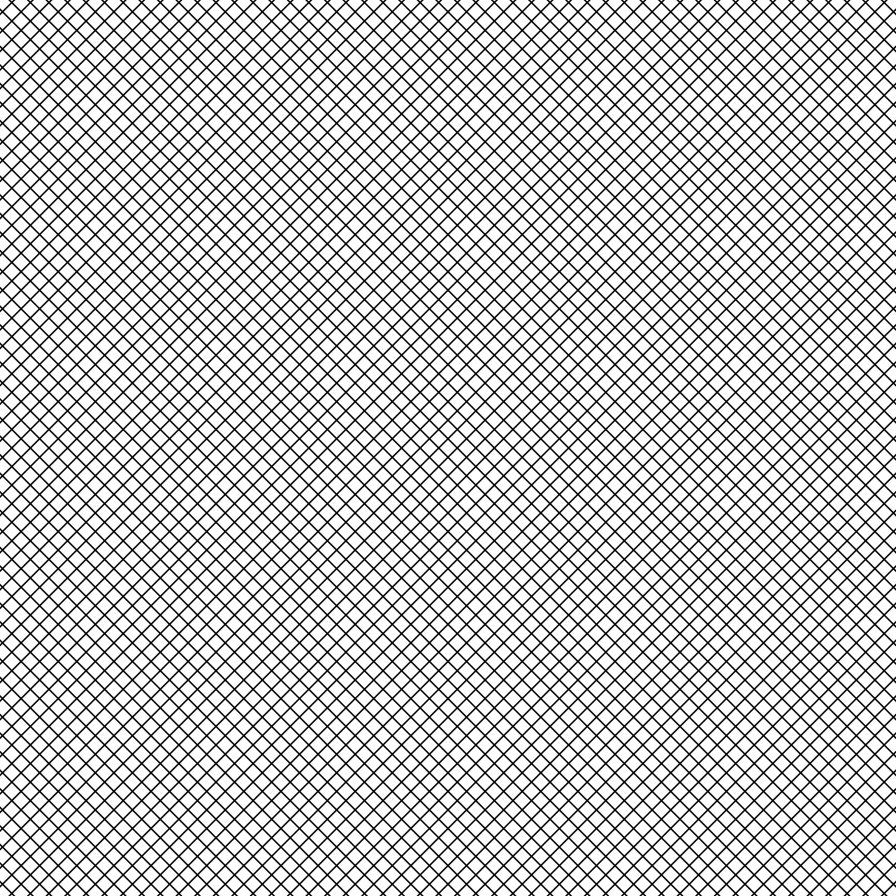
Write a three.js fragment shader that draws this pattern.

```glsl
// Fine diagonal crosshatch: thin black lines at 45 degrees in both directions
// on white, forming about 48 small diamonds across and down.
// Each line family is a repeated 1D stripe, box filtered to the pixel size.

varying vec2 vUv;

const float LINES_PER_UNIT = 68.27;  // lines per canvas width, measured across the lines
const float LINE_WIDTH = 0.117;      // share of the line spacing
const vec3 PAPER = vec3(1.0);
const vec3 INK = vec3(0.0);

// Rotates a point by 45 degrees around the origin.
vec2 rotateDiagonal(vec2 p) {
  return vec2(p.x + p.y, p.y - p.x) * 0.70710678;
}

// Share of a pixel footprint that lies below an edge at signed distance d.
float edgeCoverage(float d, float footprint) {
  return smoothstep(-0.5 * footprint, 0.5 * footprint, d);
}

// Coverage of lines repeated once per unit, centred at half units.
float lineCoverage(float t, float width) {
  float footprint = max(fwidth(t), 0.0001);
  float d = fract(t) - 0.5;
  return edgeCoverage(d + 0.5 * width, footprint)
       - edgeCoverage(d - 0.5 * width, footprint);
}

void main() {
  // Diagonal grid with a diamond centred on the canvas
  vec2 grid = rotateDiagonal(vUv - 0.5) * LINES_PER_UNIT;

  // Union of the rising and falling lines
  float rising = lineCoverage(grid.y, LINE_WIDTH);
  float falling = lineCoverage(grid.x, LINE_WIDTH);
  float ink = 1.0 - (1.0 - rising) * (1.0 - falling);

  gl_FragColor = vec4(mix(PAPER, INK, ink), 1.0);
}
```
